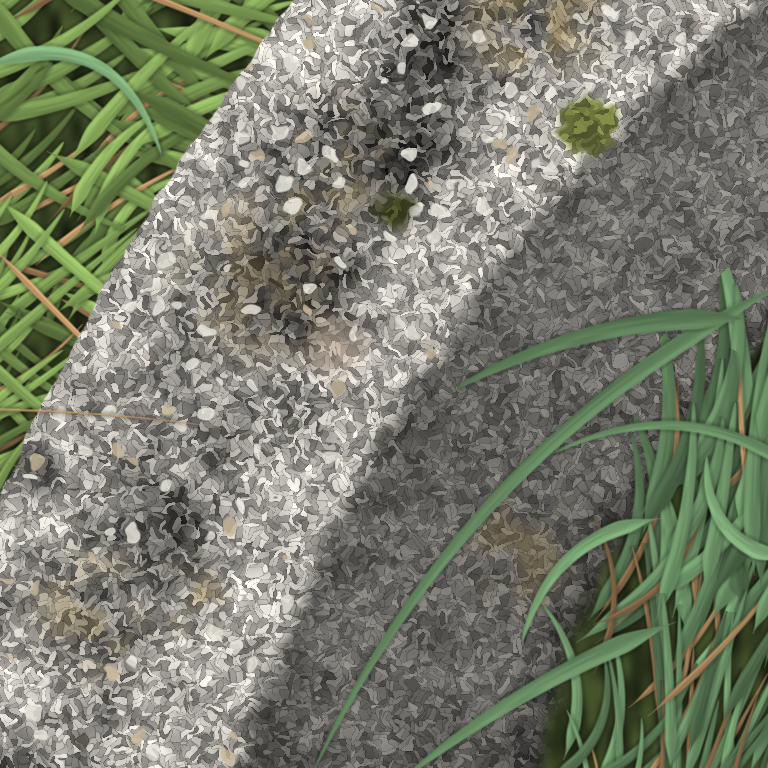
A three.js fragment shader for this texture:

```glsl
varying vec2 vUv;
#define CHIP_SCALE 118.0
#define PEBBLE_SCALE 31.0
#define CHIP_CONTRAST 0.48
#define LEFT_BLADES 120
#define RIGHT_BLADES 130
#define BLUR 0.0018
#define SOIL vec3(0.19, 0.23, 0.12)
#define LEAF_WARM vec3(0.49, 0.61, 0.33)
#define LEAF_COOL vec3(0.40, 0.54, 0.38)
#define STRAW vec3(0.66, 0.52, 0.36)
#define OCHRE vec3(0.48, 0.41, 0.24)

float hash(vec2 p) { return fract(sin(dot(p, vec2(127.1, 311.7))) * 43758.545); }
vec2 hash2(vec2 p) { return vec2(hash(p), hash(p + 37.3)); }
float noise(vec2 p) {
  vec2 i = floor(p), f = fract(p);
  f = f * f * (3.0 - 2.0 * f);
  return mix(mix(hash(i), hash(i + vec2(1, 0)), f.x),
             mix(hash(i + vec2(0, 1)), hash(i + vec2(1, 1)), f.x), f.y);
}
float fbm(vec2 p) {
  float sum = 0.0, amp = 0.53;
  for (int i = 0; i < 4; i++) {
    sum += amp * noise(p);
    p = mat2(1.6, 1.2, -1.2, 1.6) * p + 5.1;
    amp *= 0.5;
  }
  return sum;
}
// Randomly turned flakes: x = id, y = distance, z = border gap
vec3 chips(vec2 p, float stretch) {
  float first = 9.0, second = 9.0, id = 0.0;
  for (int k = 0; k < 9; k++) {
    vec2 c = floor(p) + vec2(mod(float(k), 3.0), floor(float(k) / 3.0)) - 1.0;
    vec2 o = c + 0.15 + 0.7 * hash2(c) - p;
    float a = 6.283 * hash(c + 71.7);
    o = mat2(cos(a), sin(a), -sin(a), cos(a)) * o;
    float d = length(o * vec2(1.0, stretch));
    second = min(second, max(d, first));
    if (d < first) { first = d; id = hash(c + 13.1); }
  }
  return vec3(id, first, second - first);
}
float spot(vec2 p, float x, float y, float r) {
  return smoothstep(1.0, 0.2, length(p - vec2(x, y)) / r);
}
// Outlines, as x for a given height
float slabEdge(float y) { y -= 0.35; return 0.42 * y + 0.26 * y * abs(y); }
float ridge(float y) { return 0.306 + y * (0.34 + y * (0.14 + 0.204 * y)); }
float tuftEdge(float y) { return 0.684 + y * (0.16 + 0.66 * y); }

// Tapered leaf from root a to tip b, bowed sideways, with a soft shadow
void blade(inout vec3 col, vec2 p, vec2 a, vec2 b, float bow, float w, vec3 tint) {
  float len = length(b - a);
  vec2 d = (b - a) / len;
  float t = dot(p - a, d) / len;
  if (t < 0.0 || t > 1.0) return;
  float slope = 4.0 * bow * (1.0 - 2.0 * t) / len;
  float across = dot(p - a, vec2(-d.y, d.x)) - 4.0 * bow * t * (1.0 - t);
  across /= sqrt(1.0 + slope * slope);
  float grow = smoothstep(0.0, 0.2, t);
  float gap = abs(across) - w * sqrt(1.0 - t) * grow;
  col *= 1.0 - 0.2 * smoothstep(0.007, 0.0, gap) * grow;
  float side = across / w;
  tint *= 0.94 + 0.14 * side + 0.16 * noise(vec2(side * 4.0, t * 9.0));
  col = mix(col, tint, smoothstep(BLUR, -BLUR, gap));
}

vec3 stone(vec2 p) {
  vec2 warp = vec2(noise(p * 80.0), noise(p * 80.0 + 31.0)) - 0.5;
  float broad = fbm(p * 9.0) - 0.5, patches = fbm(p * 26.0 + 8.0) - 0.5;
  float left = slabEdge(p.y), over = p.x - ridge(p.y);
  float s = (p.x - left) / (ridge(p.y) - left);
  float face = smoothstep(-0.018, 0.022, over + 0.06 * patches);
  // Pale rim, dull hollow, bright ridge, then the shaded side
  float top = mix(0.67, 0.52, smoothstep(0.05, 0.4, s));
  top += 0.16 * smoothstep(0.55, 0.82, s) + 0.16 * broad + 0.35 * patches;
  top += 0.14 * (spot(p, 0.42, 0.96, 0.12) + spot(p, 0.04, 0.1, 0.12));
  top -= 0.17 * (spot(p, 0.53, 0.8, 0.13) + spot(p, 0.38, 0.63, 0.12)
    + spot(p, 0.23, 0.3, 0.11) + spot(p, 0.57, 0.95, 0.1));
  float shade = 0.385 + 0.06 * p.y + 0.12 * broad + 0.16 * patches;
  shade -= 0.05 * smoothstep(0.1, 0.0, over);
  shade *= 1.0 - 0.3 * smoothstep(-0.06, 0.02, p.x - tuftEdge(p.y));
  // Fine flakes and dark seams
  vec3 flake = chips(p * CHIP_SCALE + warp * 1.7, 2.2);
  float tone = mix(top, shade, face);
  tone += (flake.x - 0.5) * CHIP_CONTRAST * mix(1.0, 0.5, face);
  tone *= mix(0.78, 1.04, smoothstep(0.0, 0.3, flake.z));
  vec3 col = tone * vec3(1.02, 1.0, 0.96);
  // Lichen stains and a worn patch
  float stain = spot(p, 0.43, 0.79, 0.11) + spot(p, 0.7, 0.98, 0.13) + 0.8 * spot(p, 0.677, 0.284, 0.1)
    + spot(p, 0.247, 0.22, 0.06) + 0.7 * spot(p, 0.12, 0.2, 0.12) + 0.7 * spot(p, 0.34, 0.64, 0.15);
  col = mix(col, OCHRE * (0.45 + tone), 0.6 * stain * smoothstep(-0.15, 0.2, patches));
  col = mix(col, vec3(0.65, 0.59, 0.53) * (0.65 + 0.6 * tone), 0.7 * spot(p, 0.436, 0.55, 0.06));
  col *= 1.0 - 0.45 * spot(p, 0.046, 0.388, 0.05);
  // Pale pebbles
  vec3 pebble = chips(p * PEBBLE_SCALE + warp * 0.3, 1.4);
  float size = 0.14 + 0.24 * hash(pebble.xx);
  float inlay = smoothstep(size + 0.06, size - 0.03, pebble.y) * step(0.73, pebble.x) * (1.0 - face);
  vec3 quartz = mix(vec3(0.89, 0.88, 0.84), vec3(0.77, 0.71, 0.6), step(0.94, pebble.x));
  col = mix(col, quartz * (0.93 + 0.12 * flake.x), inlay * 0.9);
  // Moss cushions
  vec3 moss = vec3(0.47, 0.50, 0.26) * (0.65 + 0.55 * flake.x);
  p += warp * 0.014;
  col = mix(col, moss, smoothstep(0.045, 0.03, length(p - vec2(0.765, 0.837))));
  return mix(col, moss * 0.6, spot(p, 0.514, 0.727, 0.036));
}

// Scattered leaves: side 0 lies behind the slab, side 1 is the tuft
void leafOf(inout vec3 col, vec2 p, float i, float side) {
  vec2 k = vec2(i, 3.0 + 54.0 * side), r = hash2(k), q = hash2(k + 9.0);
  float y = mix(0.3 + 0.8 * r.y, 0.66 * r.y - 0.2, side);
  float x = mix(mix(-0.16, slabEdge(y), r.x), mix(tuftEdge(max(y, 0.0)) + 0.02, 1.08, r.x), side);
  float angle = mix(0.3 + 0.7 * q.x - 1.2 * step(0.68, q.y), 0.75 + 1.0 * q.x, side);
  vec2 tip = vec2(x, y) + (0.17 + 0.19 * q.y) * vec2(cos(angle), sin(angle));
  float dry = step(0.86 - 0.1 * side, hash(k + 5.0));
  vec3 tint = mix(mix(LEAF_WARM, LEAF_COOL, side), STRAW, dry) * (0.68 + 0.5 * hash(k + 2.0));
  blade(col, p, vec2(x, y), tip, 0.07 * (r.x - 0.5), mix(0.006 + 0.009 * r.y, 0.005, dry), tint);
}

void main() {
  vec2 p = vUv;
  float rough = 0.014 * (fbm(p * 35.0) - 0.5), inside = p.x - tuftEdge(p.y);
  float slab = smoothstep(-BLUR, BLUR, p.x - slabEdge(p.y) + rough);
  vec3 soil = SOIL * (0.5 + noise(p * vec2(70.0, 30.0))), col = soil;
  if (slab < 1.0) {
    for (int i = 0; i < LEFT_BLADES; i++) leafOf(col, p, float(i), 0.0);
    blade(col, p, vec2(-0.03, 0.91), vec2(0.21, 0.8), 0.07, 0.011, LEAF_COOL * 1.25);
  }
  col = mix(col, stone(p), slab);
  blade(col, p, vec2(-0.05, 0.467), vec2(0.26, 0.447), 0.005, 0.0016, STRAW * 1.1);
  col = mix(col, soil, smoothstep(0.0, 0.035, inside + rough));
  if (inside > -0.12) for (int i = 0; i < RIGHT_BLADES; i++) leafOf(col, p, float(i), 1.0);
  // Long leaves arching over the stone
  blade(col, p, vec2(1.06, 0.37), vec2(0.72, 0.41), -0.055, 0.009, LEAF_COOL);
  blade(col, p, vec2(1.05, 0.645), vec2(0.41, 0.0), -0.08, 0.012, LEAF_COOL * 0.95);
  blade(col, p, vec2(0.98, 0.585), vec2(0.595, 0.495), -0.028, 0.015, LEAF_COOL * 0.88);
  blade(col, p, vec2(0.88, 0.19), vec2(0.53, -0.01), -0.016, 0.014, LEAF_COOL);
  blade(col, p, vec2(0.86, 0.325), vec2(0.68, 0.165), -0.04, 0.011, LEAF_COOL * 1.15);
  blade(col, p, vec2(1.03, 0.27), vec2(0.92, 0.405), 0.038, 0.012, LEAF_COOL * 1.2);
  gl_FragColor = vec4(clamp(col, 0.0, 1.0), 1.0);
}
```
